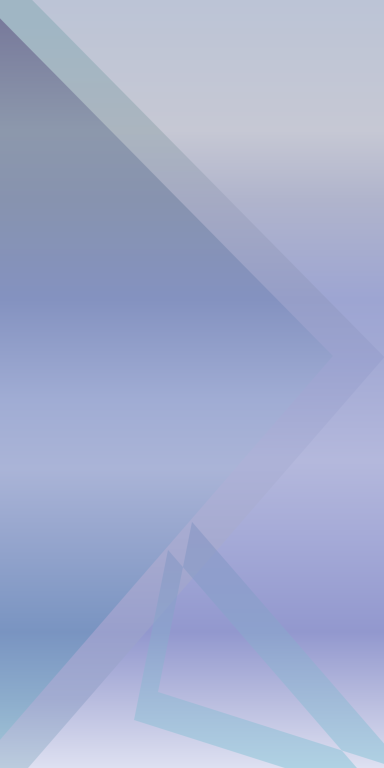
Write a Shadertoy shader that draws this background.

```glsl
const int STOPS = 10;

// Piecewise gradient: each stop holds a colour and its height
vec3 ramp(vec4 stops[STOPS], float height) {
    vec3 color = stops[0].rgb;
    for (int i = 1; i < STOPS; i++) {
        float lower = stops[i - 1].w;
        float t = clamp((height - lower) / (stops[i].w - lower), 0.0, 1.0);
        color = mix(color, stops[i].rgb, t);
    }
    return color;
}

float coverage(float inside, float softness) {
    return smoothstep(-softness, softness, inside);
}

// Positive to the left of the line from a to b
float sideOf(vec2 p, vec2 a, vec2 b) {
    vec2 along = normalize(b - a);
    return dot(p - a, vec2(-along.y, along.x));
}

// Counterclockwise triangle, positive inside
float triangle(vec2 p, vec2 a, vec2 b, vec2 c) {
    return min(sideOf(p, a, b), min(sideOf(p, b, c), sideOf(p, c, a)));
}

// Wedge opening to the left, with upper and lower edge slopes
float wedge(vec2 p, vec2 apex, vec2 slopes) {
    vec2 q = p - apex;
    float above = (-q.y - slopes.x * q.x) / length(vec2(1.0, slopes.x));
    float below = (q.y - slopes.y * q.x) / length(vec2(1.0, slopes.y));
    return min(above, below);
}

void mainImage(out vec4 fragColor, in vec2 fragCoord) {
    vec2 uv = fragCoord / iResolution.xy;
    vec2 p = uv * vec2(1.0, 2.0);
    float softness = 0.7 / iResolution.x;

    // Vertical gradients
    vec4 backdrop[STOPS] = vec4[STOPS](
        vec4(0.87, 0.88, 0.945, 0.0), vec4(0.72, 0.735, 0.87, 0.09),
        vec4(0.573, 0.596, 0.808, 0.177), vec4(0.647, 0.667, 0.843, 0.3),
        vec4(0.706, 0.722, 0.863, 0.4), vec4(0.635, 0.663, 0.83, 0.54),
        vec4(0.616, 0.647, 0.824, 0.61), vec4(0.69, 0.706, 0.80, 0.74),
        vec4(0.776, 0.784, 0.831, 0.83), vec4(0.737, 0.769, 0.839, 1.0));
    vec4 panel[STOPS] = vec4[STOPS](
        vec4(0.61, 0.745, 0.83, 0.036), vec4(0.55, 0.675, 0.80, 0.09),
        vec4(0.475, 0.58, 0.757, 0.177), vec4(0.585, 0.647, 0.804, 0.297),
        vec4(0.667, 0.706, 0.843, 0.39), vec4(0.627, 0.675, 0.83, 0.48),
        vec4(0.518, 0.573, 0.753, 0.61), vec4(0.53, 0.576, 0.686, 0.74),
        vec4(0.55, 0.596, 0.675, 0.83), vec4(0.47, 0.478, 0.608, 0.975));
    vec4 band[STOPS] = vec4[STOPS](
        vec4(0.735, 0.80, 0.87, 0.0), vec4(0.635, 0.675, 0.82, 0.09),
        vec4(0.60, 0.625, 0.80, 0.177), vec4(0.645, 0.66, 0.81, 0.27),
        vec4(0.68, 0.70, 0.845, 0.4), vec4(0.61, 0.64, 0.815, 0.53),
        vec4(0.588, 0.62, 0.784, 0.61), vec4(0.647, 0.667, 0.765, 0.74),
        vec4(0.67, 0.71, 0.75, 0.83), vec4(0.627, 0.714, 0.769, 0.97));

    // Large wedge with its pale border
    vec2 slopes = vec2(1.014, 1.153);
    float outer = coverage(wedge(p, vec2(1.001, 1.07), slopes), softness);
    float inner = coverage(wedge(p, vec2(0.867, 1.073), slopes), softness);
    vec3 color = ramp(backdrop, uv.y);
    color = mix(color, ramp(band, uv.y), outer);
    color = mix(color, ramp(panel, uv.y), inner);

    // Ribbons where two shifted triangles do not overlap
    vec2 top = vec2(0.4375, 0.568);
    vec2 left = vec2(0.349, 0.125);
    vec2 right = vec2(1.001, -0.0825);
    vec2 shift = vec2(0.0625, 0.073);
    float front = coverage(triangle(p, top, left, right), softness);
    float back = coverage(triangle(p - shift, top, left, right), softness);
    float ribbon = front + back - 2.0 * front * back;
    float rise = clamp(uv.y / 0.3, 0.0, 1.0);
    vec3 ribbonColor = mix(vec3(0.62, 0.80, 0.87), vec3(0.48, 0.56, 0.75), rise);
    color = mix(color, ribbonColor, ribbon * mix(0.72, 0.45, rise));

    fragColor = vec4(color, 1.0);
}
```
